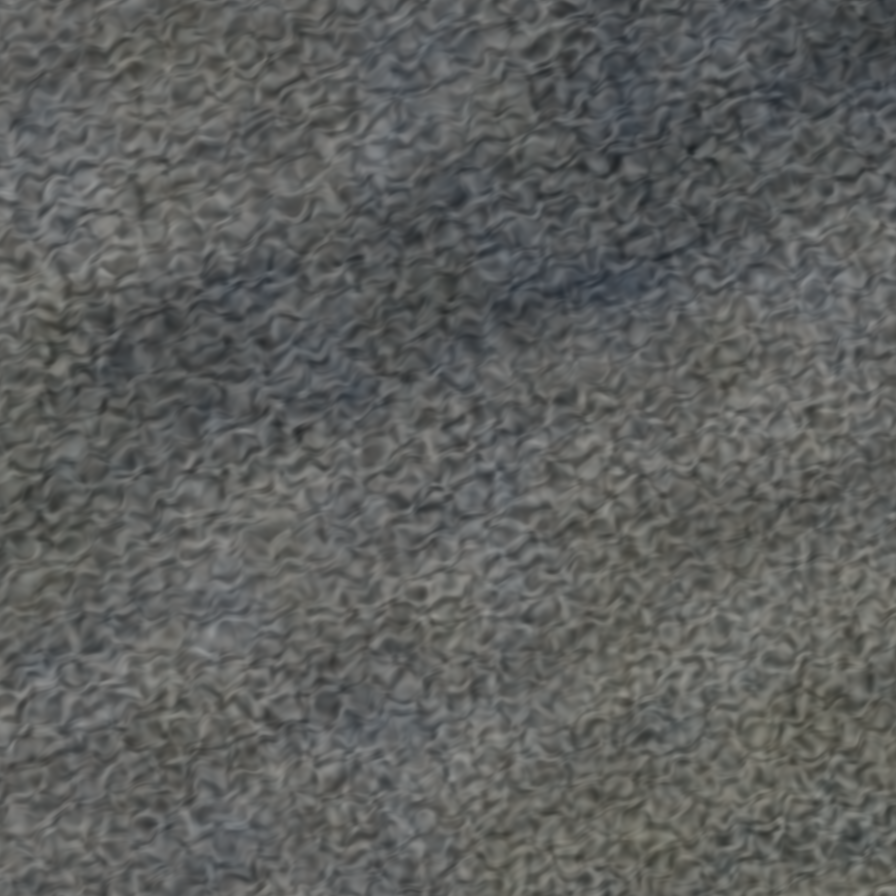
This texture is drawn by a three.js fragment shader. Its source:

```glsl
// Coarse grey, slightly blurred mineral surface: short curled light strands over
// dark gaps, leaning up to the right, built from warped gradient noise.
// Broad diagonal shadows and faint blue and olive tints vary the tone.

varying vec2 vUv;

const vec3 MID_GREY = vec3(0.376, 0.378, 0.372);
const vec3 BLUE_TINT = vec3(-0.020, -0.002, 0.024);
const vec3 OLIVE_TINT = vec3(0.010, 0.007, -0.024);
const float GRAIN_ANGLE = 0.40;             // lean of strands and shadows, radians
const vec2 STRAND_SCALE = vec2(46.0, 88.0); // cells along and across the lean
const vec2 CURL_SCALE = vec2(32.0, 50.0);
const float CRUMB_SCALE = 82.0;
const float GRAIN_CONTRAST = 0.205;
const float SHADOW_DEPTH = 0.062;
const float PATCH_CONTRAST = 0.075;

float hash(vec2 cell) {
  vec3 q = fract(vec3(cell.xyx) * vec3(0.1031, 0.1030, 0.0973));
  q += dot(q, q.yzx + 33.33);
  return fract((q.x + q.y) * q.z);
}

float cornerSlope(vec2 cell, vec2 offset) {
  float angle = 6.28318 * hash(cell);
  return dot(vec2(cos(angle), sin(angle)), offset);
}

// Gradient noise, about -0.7 to 0.7
float noise(vec2 p) {
  vec2 i = floor(p);
  vec2 f = p - i;
  vec2 u = f * f * f * (f * (f * 6.0 - 15.0) + 10.0);
  vec2 e = vec2(1.0, 0.0);
  float bottom = mix(cornerSlope(i, f), cornerSlope(i + e, f - e), u.x);
  float top = mix(cornerSlope(i + e.yx, f - e.yx),
                  cornerSlope(i + e.xx, f - e.xx), u.x);
  return mix(bottom, top, u.y);
}

float fbm(vec2 p) {
  float sum = 0.0;
  float weight = 1.0;
  for (int octave = 0; octave < 3; octave++) {
    sum += weight * noise(p);
    p = p * 2.03 + 17.3;
    weight *= 0.55;
  }
  return sum;
}

vec2 lean(vec2 p) {
  float c = cos(GRAIN_ANGLE);
  float s = sin(GRAIN_ANGLE);
  return vec2(c * p.x + s * p.y, c * p.y - s * p.x);
}

// Strands, curls and crumbs; roundness trades strands for crumbs
float grain(vec2 p, float roundness) {
  vec2 bend = vec2(noise(p * 38.0 + 50.0), noise(p * 38.0 + 90.0));
  vec2 q = lean(p + 0.012 * bend);
  float strands = noise(q * STRAND_SCALE + 200.0);
  float crumbs = noise((p + 0.006 * bend) * CRUMB_SCALE + 300.0);
  float crease = noise(q * CURL_SCALE + 400.0);
  float curls = 0.21 - sqrt(crease * crease + 0.004);
  float fine = noise(q * STRAND_SCALE * 1.8 + 500.0);
  return mix(1.05, 0.65, roundness) * strands
       + mix(0.40, 0.80, roundness) * crumbs
       + 0.65 * curls + 0.28 * fine;
}

// Main diagonal shadow and the dim upper right
float shadow(vec2 p) {
  vec2 q = lean(p - vec2(0.5, 0.70));
  float across = q.y + 0.10 * fbm(q * vec2(3.0, 5.0) + 30.0);
  float band = exp(-across * across / 0.016);
  band *= mix(0.6, 1.15, smoothstep(-0.5, 0.2, q.x));
  vec2 toTop = (p - vec2(0.70, 1.0)) / vec2(0.30, 0.17);
  return band + 0.75 * exp(-dot(toTop, toTop));
}

void main() {
  vec2 p = vUv;
  vec2 q = lean(p);
  float dim = shadow(p);
  float roundness = smoothstep(-0.5, 0.7, p.x - p.y);

  // Broad tone and local strength of the grain
  float patches = fbm(q * vec2(4.0, 9.0) + 10.0);
  float strength = 1.0 + 0.45 * noise(p * 7.0 + 60.0) + 0.12 * roundness;
  float speck = grain(p, roundness) * strength;
  speck /= 1.0 + 0.25 * abs(speck);
  float tone = GRAIN_CONTRAST * speck + PATCH_CONTRAST * patches
             - SHADOW_DEPTH * dim + 0.012;

  // Cool shadows, olive corner and small drifting tints
  float corner = 1.0 - smoothstep(0.0, 0.65, distance(p, vec2(0.95, 0.08)));
  float rim = 1.0 - smoothstep(0.0, 0.28, distance(p, vec2(0.0, 0.45)));
  float drift = fbm(p * 8.0 + 70.0);
  float cool = 0.45 * dim + max(drift, 0.0) - 0.6 * tone;
  float warm = 0.8 * corner + 0.5 * rim + 0.7 * max(-drift, 0.0);
  vec3 tint = BLUE_TINT * cool + OLIVE_TINT * warm;
  tint += 0.012 * noise(p * 45.0 + 80.0) * vec3(1.0, -0.2, -0.8);

  gl_FragColor = vec4(clamp(MID_GREY + tone + tint, 0.0, 1.0), 1.0);
}
```
